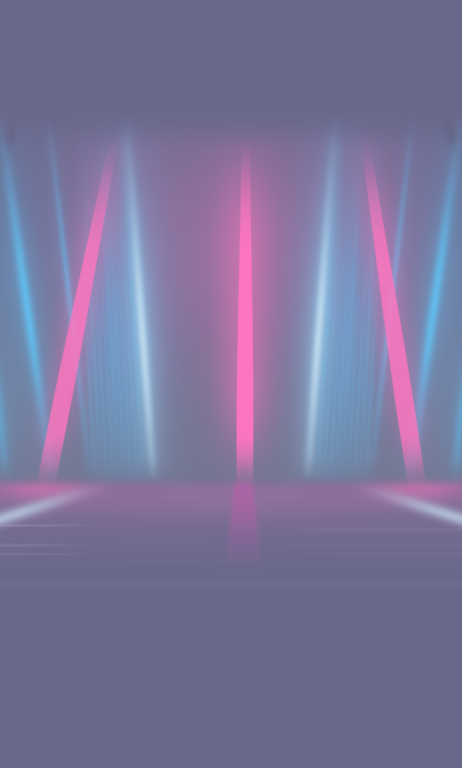
This background is drawn by a Shadertoy shader. Its source:

```glsl
// A hazy stage: slanted neon beams stand on a glossy floor between plain bands.
// Beams are soft lines with a height profile, mirrored about the centre;
// the floor is built from glows and stretched noise streaks.

const vec3 BASE = vec3(0.412, 0.408, 0.548);
const vec3 PINK = vec3(1.00, 0.46, 0.75);
const vec3 BLUE = vec3(0.38, 0.74, 0.93);
const vec3 PALE = vec3(0.76, 0.86, 0.93);
const vec3 HAZE = vec3(0.68, 0.46, 0.66);
const float FLOOR_Y = 0.375;
const float TOP_Y = 0.84;
const float STAGE_BOTTOM = 0.241;

float hash(float n) {
    return fract(sin(n * 127.1) * 43758.5453);
}

float noise(vec2 p) {
    vec2 cell = floor(p), f = fract(p);
    f = f * f * (3.0 - 2.0 * f);
    float n = cell.x + cell.y * 57.0;
    return mix(mix(hash(n), hash(n + 1.0), f.x),
               mix(hash(n + 57.0), hash(n + 58.0), f.x), f.y);
}

float bell(float d, float width) {
    return exp(-d * d / (width * width));
}

float blob(vec2 p, vec2 center, vec2 size) {
    vec2 d = (p - center) / size;
    return exp(-dot(d, d));
}

// Signed horizontal distance to a line from the floor to the stage top
float lineOffset(vec2 p, float xFloor, float xTop) {
    return p.x - mix(xFloor, xTop, (p.y - FLOOR_Y) / (TOP_Y - FLOOR_Y));
}

// Soft beam, brightest at height peak, cut off just below the floor line
float softBeam(vec2 p, float xFloor, float xTop, float width, float peak, float spread) {
    float d = lineOffset(p, xFloor, xTop);
    float glow = 0.72 * bell(d, width) + 0.28 * bell(d, width * 3.5);
    return glow * bell(p.y - peak, spread) * smoothstep(0.36, 0.41, p.y);
}

// Flat beam with crisp sides, tapered and faded towards its top
float solidBeam(vec2 p, float xFloor, float xTop, float halfWidth, float edge) {
    float d = abs(lineOffset(p, xFloor, xTop));
    float w = halfWidth * mix(1.0, 0.5, smoothstep(0.45, 0.85, p.y));
    float fade = smoothstep(0.83, 0.66, p.y) * smoothstep(0.355, 0.44, p.y);
    return (1.0 - smoothstep(w - edge, w + edge, d)) * fade;
}

vec3 wall(vec2 p) {
    vec3 col = mix(BASE, vec3(0.45, 0.46, 0.57), smoothstep(0.75, 0.42, p.y));
    col = mix(col, HAZE, 0.62 * blob(p, vec2(0.51, 0.68), vec2(0.30, 0.17)));
    col = mix(col, HAZE, 0.35 * blob(p, vec2(0.22, 0.66), vec2(0.12, 0.16)));
    col = mix(col, HAZE, 0.35 * blob(p, vec2(0.82, 0.66), vec2(0.12, 0.16)));
    float side = abs(p.x - 0.5);
    col = mix(col, BLUE, 0.20 * bell(side - 0.5, 0.12) * bell(p.y - 0.62, 0.2));
    return mix(col, BLUE, 0.24 * bell(side - 0.22, 0.08) * bell(p.y - 0.57, 0.2));
}

vec3 sideBeams(vec3 col, vec2 p) {
    vec2 q = vec2(0.499 - abs(p.x - 0.499), p.y);
    col = mix(col, BLUE, 0.95 * softBeam(q, 0.112, 0.002, 0.012, 0.60, 0.17));
    col = mix(col, BLUE, 0.65 * softBeam(q, 0.196, 0.106, 0.007, 0.61, 0.17));
    col = mix(col, BLUE, 0.55 * softBeam(q, 0.013, -0.065, 0.012, 0.46, 0.09));
    // Fine inner strands
    for (int i = 0; i < 9; i++) {
        float s = float(i) / 8.0;
        float r = hash(float(i) + 3.0);
        float strand = softBeam(q, mix(0.205, 0.31, s), mix(0.165, 0.262, s),
                                0.004 + 0.005 * r, 0.48 + 0.16 * r, 0.17);
        col = mix(col, BLUE, (0.22 + 0.25 * r) * strand);
    }
    col = mix(col, BLUE, 0.55 * softBeam(q, 0.329, 0.271, 0.018, 0.60, 0.20));
    return mix(col, PALE, 0.90 * softBeam(q, 0.332, 0.274, 0.010, 0.56, 0.17));
}

vec3 pinkBeams(vec3 col, vec2 p, float edge) {
    float rise = smoothstep(0.85, 0.68, p.y) * smoothstep(0.36, 0.50, p.y);
    col = mix(col, PINK, 0.45 * rise * bell(p.x - 0.53, 0.058));
    col = mix(col, PINK, 0.28 * rise * bell(lineOffset(p, 0.101, 0.254), 0.040));
    col = mix(col, PINK, 0.28 * rise * bell(lineOffset(p, 0.901, 0.784), 0.040));
    col = mix(col, PINK, 0.80 * solidBeam(p, 0.101, 0.254, 0.020, edge));
    col = mix(col, PINK, 0.80 * solidBeam(p, 0.901, 0.784, 0.020, edge));
    return mix(col, PINK, 0.96 * solidBeam(p, 0.530, 0.532, 0.018, edge));
}

vec3 ground(vec2 p, float edge) {
    float depth = (FLOOR_Y - p.y) / (FLOOR_Y - STAGE_BOTTOM);
    vec3 col = mix(vec3(0.50, 0.43, 0.59), BASE, smoothstep(0.0, 1.0, depth));
    col = mix(col, HAZE, 0.35 * blob(p, vec2(0.5, 0.352), vec2(0.38, 0.025)));
    col = mix(col, PINK, 0.45 * blob(p, vec2(0.09, 0.365), vec2(0.10, 0.018)));
    col = mix(col, PINK, 0.45 * blob(p, vec2(0.91, 0.365), vec2(0.10, 0.018)));
    // Bright slanted strips in both corners
    float x = 0.5 - abs(p.x - 0.5);
    float strip = bell(p.y - 0.324 - 0.19 * x, 0.009) * smoothstep(0.25, 0.02, x);
    col = mix(col, PALE, 0.70 * strip);
    // Horizontal sheen, stronger on the left
    float sheen = smoothstep(0.55, 0.9, noise(vec2(p.x * 2.5 + 4.0, p.y * 190.0)));
    float reach = bell(p.y - 0.305, 0.035) * mix(0.35, 0.1, smoothstep(0.2, 0.8, p.x));
    col = mix(col, vec3(0.70, 0.62, 0.80), sheen * reach);
    // Reflection of the central beam
    float w = mix(0.020, 0.042, depth);
    float mirror = 1.0 - smoothstep(w - 4.0 * edge, w + 4.0 * edge, abs(p.x - 0.527));
    return mix(col, vec3(0.76, 0.36, 0.68), 0.55 * mirror * smoothstep(1.0, 0.0, depth));
}

void mainImage(out vec4 fragColor, in vec2 fragCoord) {
    vec2 p = fragCoord / iResolution.xy;
    float edge = 1.0 / iResolution.x;
    vec3 back = pinkBeams(sideBeams(wall(p), p), p, edge);
    vec3 scene = mix(ground(p, edge), back, smoothstep(0.362, 0.383, p.y));
    // Dark smudges in the upper corners
    float corner = 0.5 - abs(p.x - 0.5);
    float smudge = bell(corner - 0.025 - 0.25 * (p.y - 0.83), 0.012) * bell(p.y - 0.83, 0.02);
    scene = mix(scene, vec3(0.36, 0.34, 0.46), 0.5 * smudge);
    float stage = smoothstep(0.862, 0.80, p.y) * smoothstep(STAGE_BOTTOM - 0.003, STAGE_BOTTOM + 0.003, p.y);
    vec3 col = mix(BASE, scene, stage);
    col += 0.02 * bell(p.y - STAGE_BOTTOM, 0.004);
    fragColor = vec4(col, 1.0);
}
```
